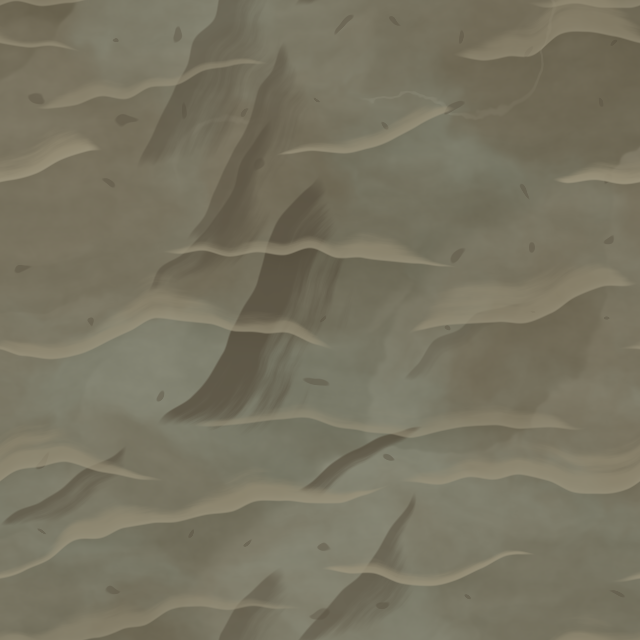
Give the GLSL for this texture, as a three.js fragment shader.

```glsl
varying vec2 vUv;

#define LEDGES 12
#define CREVICES 8
#define GROUND vec3(0.465, 0.450, 0.377)
#define GREEN_GREY vec3(0.500, 0.500, 0.432)
#define UMBER vec3(0.445, 0.415, 0.337)
#define SAND vec3(0.585, 0.550, 0.455)
#define CREST vec3(0.635, 0.610, 0.525)
#define CREVICE vec3(0.355, 0.325, 0.262)
#define EDGE 0.002

float hash(vec2 p) {
  vec3 q = fract(vec3(p.xyx) * 0.1031);
  q += dot(q, q.yzx + 33.33);
  return fract((q.x + q.y) * q.z);
}

float noise(vec2 p) {
  vec2 i = floor(p), f = fract(p);
  f = f * f * (3.0 - 2.0 * f);
  return mix(mix(hash(i), hash(i + vec2(1, 0)), f.x),
             mix(hash(i + vec2(0, 1)), hash(i + vec2(1, 1)), f.x), f.y);
}

float fbm(vec2 p) {
  float sum = 0.0, amp = 0.5;
  for (int i = 0; i < 5; i++) {
    sum += amp * noise(p);
    p = mat2(0.8, 0.6, -0.6, 0.8) * p * 2.03 + 17.0;
    amp *= 0.5;
  }
  return sum;
}

// Shortest offset between points on the repeating canvas
vec2 wrapped(vec2 d) { return fract(d + 0.5) - 0.5; }

// Broad planes of tone; the borders vary from crisp to blended
float facets(vec2 p) {
  vec2 cell = floor(p);
  float sharpness = mix(12.0, 85.0, smoothstep(0.35, 0.65, noise(p * 1.3 + 5.0)));
  float tone = 0.0, total = 1e-30;
  for (int y = -1; y <= 1; y++)
    for (int x = -1; x <= 1; x++) {
      vec2 id = cell + vec2(x, y);
      vec2 d = id + vec2(hash(id + 3.0), hash(id + 71.0)) - p;
      float weight = exp(-sharpness * dot(d, d));
      tone += weight * (hash(id + 31.0) - 0.5 + 0.35 * (d.x - d.y));
      total += weight;
    }
  return tone / total;
}

// Tapered stroke, crisp on one side: x = body, y = rim, z = shade outside
vec3 slab(vec2 d, float angle, float halfLength, float thickness, float seed) {
  float c = cos(angle), s = sin(angle);
  vec2 q = vec2(c * d.x + s * d.y, c * d.y - s * d.x);
  q.y += 0.055 * (noise(vec2(q.x * 7.0, seed)) - 0.5)
       + 0.014 * (noise(vec2(q.x * 24.0, seed + 9.0)) - 0.5);
  float taper = max(1.0 - q.x * q.x / (halfLength * halfLength), 0.0);
  float depth = thickness * taper * (0.4 + 1.2 * noise(vec2(q.x * 9.0, seed + 4.0)));
  float streak = fbm(vec2(q.x * 8.0, q.y * 60.0) + seed) - 0.5;
  float inside = smoothstep(-EDGE, EDGE, q.y);
  float body = inside * smoothstep(0.0, 0.3, taper)
             * (1.0 - smoothstep(0.25, 1.0, q.y / (depth + 0.001) + streak));
  float rim = body * exp(-max(q.y, 0.0) / 0.007);
  float shade = (1.0 - inside) * exp(min(q.y, 0.0) / 0.03) * taper;
  return vec3(body, rim, shade);
}

// Small slanted chips scattered one to a cell
float chips(vec2 p) {
  vec2 id = floor(p);
  vec2 d = fract(p) - 0.3 - 0.4 * vec2(hash(id), hash(id + 19.0));
  d += 0.12 * (vec2(noise(p * 5.0), noise(p * 5.0 + 40.0)) - 0.5);
  float turn = hash(id + 7.0) * 2.4 - 0.8;
  d = vec2(cos(turn) * d.x + sin(turn) * d.y, cos(turn) * d.y - sin(turn) * d.x);
  float radius = 0.05 + 0.1 * hash(id + 53.0);
  return step(0.6, hash(id + 91.0))
       * (1.0 - smoothstep(0.65, 1.0, length(d * vec2(1.0, 2.2)) / radius));
}

// Fine pale lines along the contours of a noise field
float veins(vec2 p) {
  float line = abs(noise(p * 5.0 + 0.5 * fbm(p * 9.0)) - 0.5);
  return (1.0 - smoothstep(0.004, 0.022, line)) * smoothstep(0.45, 0.7, noise(p * 6.0 + 60.0));
}

void main() {
  vec2 p = vUv;
  vec2 warp = vec2(fbm(p * 5.0), fbm(p * 5.0 + 30.0)) - 0.5;

  // Mottled stone with a horizontal brush grain
  vec3 color = mix(GROUND, GREEN_GREY, smoothstep(0.42, 0.72, fbm(p * vec2(3.5, 5.0) + warp)));
  color = mix(color, UMBER, 0.8 * smoothstep(0.42, 0.66, fbm(p * 3.0 + warp + 80.0)));
  color += 0.055 * facets(vec2(p.x * 3.0 - p.y * 1.2, p.y * 3.4) + warp * 0.5);
  color += 0.04 * (fbm(p * vec2(12.0, 32.0) + warp * 3.0) - 0.5);
  color += 0.018 * (fbm(p * 60.0) - 0.5);
  color += 0.03 * veins(p);
  color = mix(color, CREVICE, 0.45 * chips(p * 9.0 + warp * 0.6));

  // Diagonal hollows, crisp along the upper left
  for (int i = 0; i < CREVICES; i++) {
    float k = float(i);
    vec2 center = vec2(hash(vec2(k, 11.0)), (k + hash(vec2(k, 23.0))) / float(CREVICES));
    float angle = 3.1416 + mix(0.3, 1.1, hash(vec2(k, 37.0)));
    float size = hash(vec2(k, 43.0));
    vec3 hollow = slab(wrapped(p - center), angle, mix(0.1, 0.24, size),
                       mix(0.05, 0.13, size), k * 13.0 + 5.0);
    float strength = mix(0.3, 0.85, hash(vec2(k, 59.0)));
    color = mix(color, CREVICE, strength * hollow.x);
    color += 0.02 * hollow.z;
  }

  // Sandy ledges, crisp and bright along the underside
  for (int i = 0; i < LEDGES; i++) {
    float k = float(i);
    vec2 center = vec2(fract(k * 0.618 + 0.2 * hash(vec2(k, 3.0))),
                       (k + 0.8 * hash(vec2(k, 5.0))) / float(LEDGES));
    float angle = mix(-0.08, 0.22, pow(hash(vec2(k, 17.0)), 1.5));
    vec3 ledge = slab(wrapped(p - center), angle, mix(0.14, 0.38, hash(vec2(k, 29.0))),
                      mix(0.025, 0.06, hash(vec2(k, 41.0))), k * 7.0 + 101.0);
    float strength = mix(0.45, 0.9, hash(vec2(k, 67.0)));
    color -= 0.028 * ledge.z;
    color = mix(color, SAND, strength * ledge.x);
    color = mix(color, CREST, 0.6 * strength * ledge.y);
  }

  gl_FragColor = vec4(color, 1.0);
}
```
